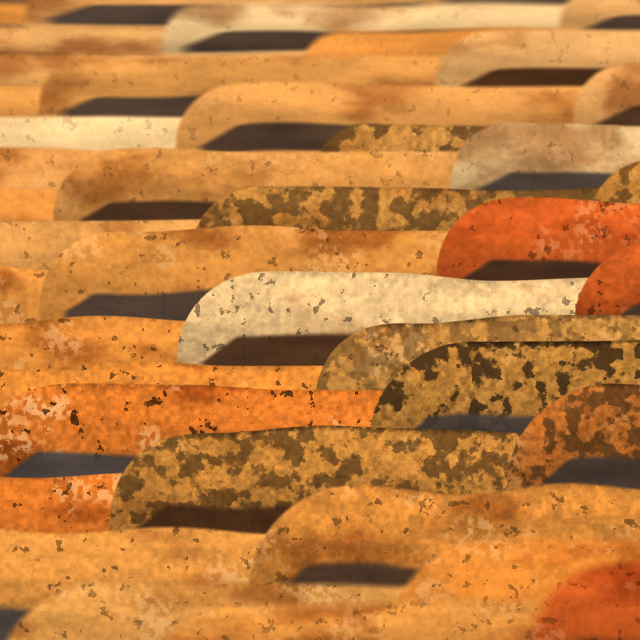
This texture is drawn by a WebGL 2 fragment shader. Its source:

```glsl
#version 300 es
// Overlapping clay roof tiles in low sunlight, mossy in the sharp middle rows and soft elsewhere.
precision highp float;
uniform vec2 u_resolution;
out vec4 outColor;

const float PITCH = 0.62;

float hash(vec2 p) {
    vec3 q = fract(vec3(p.xyx) * 0.1031);
    q += dot(q, q.yzx + 33.33);
    return fract((q.x + q.y) * q.z);
}

float noise(vec2 p) {
    vec2 cell = floor(p), f = fract(p);
    f = f * f * (3.0 - 2.0 * f);
    return mix(mix(hash(cell), hash(cell + vec2(1, 0)), f.x),
               mix(hash(cell + vec2(0, 1)), hash(cell + vec2(1, 1)), f.x), f.y);
}

float fbm(vec2 p) {
    float sum = 0.0, amp = 0.5;
    for (int o = 0; o < 5; o++) {
        sum += amp * noise(p);
        p = mat2(1.6, 1.2, -1.2, 1.6) * p + 7.3;
        amp *= 0.5;
    }
    return sum;
}

// Fired clay colour of one tile
vec3 clayColor(float row, float tile) {
    vec2 id = vec2(row + 20.0, tile + 9.0);
    vec3 clay = mix(vec3(0.89, 0.53, 0.20), vec3(0.82, 0.57, 0.28), hash(id));
    clay = mix(clay, vec3(0.93, 0.69, 0.42), 0.8 * hash(id + 31.0) * smoothstep(9.0, 2.0, row));
    if (tile > 0.5 && row > 6.5) clay = vec3(0.80, 0.35, 0.13);
    if (row < 9.5 && mod(row + 3.0 * tile, 8.0) < 0.5) clay = vec3(0.93, 0.76, 0.52);
    if (tile < -0.5 && row > 9.5 && row < 11.5) clay = vec3(0.86, 0.46, 0.16);
    return clay;
}

// Surface of a tile: u runs along it, depth falls from its crest (0) to its foot (1)
vec3 tileSurface(vec2 p, float u, float depth, float row, float tile, float soft) {
    vec2 seed = vec2(row * 3.7, tile * 5.1);
    float sharp = exp(-0.22 * abs(row - 10.0));
    vec3 col = clayColor(row, tile);

    // Streaks, broad stains and pale lichen
    float streak = fbm(p * vec2(9.0, 38.0) + seed);
    float stain = fbm(p * vec2(7.0, 14.0) - seed);
    float grain = fbm(p * 130.0 + seed);
    col *= 0.84 + 0.34 * streak + 0.5 * sharp * (grain - 0.48);
    col = mix(col, col * vec3(0.76, 0.66, 0.58), smoothstep(0.5, 0.75, stain));
    float lichen = smoothstep(0.56, 0.68, fbm(p * 13.0 + seed + 40.0)) * smoothstep(0.4, 0.55, grain);
    col = mix(col, vec3(0.92, 0.74, 0.54), 0.6 * sharp * lichen);
    col *= 1.0 - 0.6 * sharp * smoothstep(0.67, 0.74, fbm(p * 70.0 - seed));

    // Moss crust, thickest along the crest
    float moss = tile < -0.5 ? 0.0 : exp(-0.6 * pow(row - 10.2, 2.0))
               + 0.75 * exp(-4.0 * pow(row - 5.8, 2.0)) + 0.7 * exp(-8.0 * pow(row - 4.0, 2.0));
    moss = min(moss, 1.0);
    float speckle = fbm(p * mix(32.0, 58.0, sharp) + seed) + 0.22 * (stain - 0.45);
    speckle += 0.14 * exp(-9.0 * max(depth, 0.0));
    col = mix(col, vec3(0.68, 0.46, 0.19) * (0.65 + 0.7 * grain), 0.85 * moss);
    col = mix(col, vec3(0.22, 0.15, 0.08), 0.85 * moss * smoothstep(0.46, 0.60, speckle));

    // Rounded shading and a dark weathered rim
    col *= 1.09 - 0.24 * smoothstep(0.1, 1.1, depth);
    col *= 1.0 - (0.15 + 0.35 * moss) * sharp * smoothstep(0.07, 0.0, depth + 0.06 * (grain - 0.5));

    // Cast shadow along the foot, slanting in from the rounded end
    float e = 0.03 + 4.0 * soft;
    float edge = 0.69 + 0.08 * hash(seed) + 0.06 * (noise(vec2(u * 8.0, row)) - 0.5);
    float shade = smoothstep(edge - e, edge + e, depth) * smoothstep(1.14 + e, 1.14 - e, depth);
    float start = 0.035 + 0.2 * max(1.0 - depth, 0.0);
    shade *= smoothstep(start - soft, start + 0.012 + 2.0 * soft, u);
    vec3 cool = mix(vec3(0.25, 0.14, 0.07), vec3(0.25, 0.25, 0.26), hash(seed + 3.0));
    return mix(col, cool * (0.75 + 0.5 * streak), 0.9 * shade);
}

void main() {
    vec2 p = gl_FragCoord.xy / u_resolution;
    float pixel = 1.0 / min(u_resolution.x, u_resolution.y);
    vec3 col = vec3(0.87, 0.62, 0.34);

    // Rows from far to near, growing with perspective
    for (int i = -3; i < 16; i++) {
        float row = float(i);
        float rowStep = 0.039 + 0.0042 * row;
        float rowTop = 0.985 - 0.039 * row - 0.0021 * row * row + 0.045 * exp(-4.0 * pow(row - 10.0, 2.0));
        float phase = 0.06 + 0.215 * (row - 7.0) - 0.13 * step(9.5, row) - 0.17 * step(row, 6.5);
        float along = p.x - mod(phase, PITCH);
        float soft = max(0.0012 + 0.00008 * pow(row - 10.0, 2.0) + 0.004 * max(row - 11.5, 0.0), pixel);

        // The left neighbour shows past the rounded end of each tile
        for (int j = 1; j >= 0; j--) {
            float tile = floor(along / PITCH) - float(j);
            float u = along - tile * PITCH;
            float wobble = noise(vec2(u * 6.0, row * 7.0 + tile * 3.0 + 50.0)) - 0.5;
            float crest = rowTop + rowStep * (0.8 * tile + 0.4 + 0.22 * wobble);
            crest += 0.25 * rowStep * (hash(vec2(row + 5.0, tile + 12.0)) - 0.5);
            float height = 1.9 * rowStep;
            float depth = (crest - p.y) / height;
            vec2 q = vec2(max(1.0 - u / (0.07 + 0.009 * row), 0.0), max(1.0 - depth, 0.0));
            float inside = (1.0 - pow(pow(q.x, 2.2) + pow(q.y, 2.2), 1.0 / 2.2)) * height;
            float cover = smoothstep(0.0, 2.0 * soft, inside);
            if (cover > 0.0) col = mix(col, tileSurface(p, u, depth, row, tile, soft), cover);
        }
    }
    outColor = vec4(clamp(col, 0.0, 1.0), 1.0);
}
```
